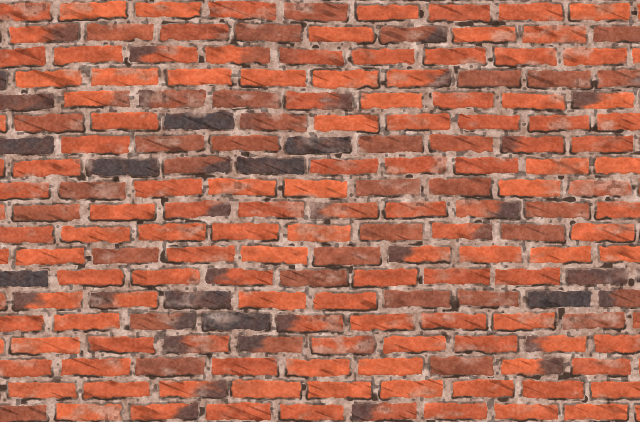
Write a Shadertoy shader that draws this texture.

```glsl
float hash(vec2 p) {
    return fract(sin(dot(p, vec2(127.1, 311.7))) * 43758.5453);
}

float noise(vec2 p) {
    vec2 i = floor(p), f = fract(p);
    f = f * f * (3.0 - 2.0 * f);
    return mix(mix(hash(i), hash(i + vec2(1, 0)), f.x),
               mix(hash(i + vec2(0, 1)), hash(i + vec2(1, 1)), f.x), f.y);
}

float fbm(vec2 p) {
    float sum = 0.0, amp = 0.533;
    for (int i = 0; i < 4; i++) {
        sum += amp * noise(p);
        p = mat2(1.6, 1.2, -1.2, 1.6) * p + 7.3;
        amp *= 0.5;
    }
    return sum;
}

float roundBox(vec2 p, vec2 halfSize, float radius) {
    vec2 e = abs(p) - halfSize + radius;
    return length(max(e, 0.0)) + min(max(e.x, e.y), 0.0) - radius;
}

vec3 mortarColor(vec2 p, float grain) {
    vec3 c = mix(vec3(0.60, 0.45, 0.38), vec3(0.92, 0.80, 0.74), fbm(p * 2.3));
    float pits = smoothstep(0.66, 0.85, noise(p * 5.0 + 31.0));
    return c * (1.0 - 0.35 * pits) + 0.22 * (grain - 0.5);
}

vec3 brickColor(vec2 p, vec2 q, vec2 id, float grain, float height) {
    // Fired clay, from bright orange to dull brown
    vec3 c = mix(vec3(0.74, 0.36, 0.25), vec3(0.87, 0.43, 0.28), hash(id + 3.1));
    float dull = smoothstep(0.65, 0.95, hash(id + 8.7));
    c = mix(c, vec3(0.57, 0.35, 0.28), 0.8 * dull);
    c *= 0.80 + 0.40 * fbm(p * vec2(1.5, 3.0) + 12.0);

    // Burnt slate-grey bricks and slanted smears from one end
    float burn = hash(id + 15.3) + 0.08 * (height - 0.5);
    float side = sign(hash(id + 21.9) - 0.5);
    float smear = side * (q.x + 0.8 * q.y) + 1.8 * (fbm(p * vec2(0.9, 2.2)) - 0.5);
    float soot = smoothstep(0.2, 0.9, smear) * smoothstep(0.62, 0.78, burn);
    soot = max(0.75 * soot, smoothstep(0.89, 0.93, burn) * (0.65 + 0.5 * fbm(p * 2.0)));
    c = mix(c, vec3(0.31, 0.28, 0.28), min(soot, 0.95));

    // Scratches and grain
    vec2 s = vec2(dot(p, vec2(0.4, 1.0)) * 6.0, dot(p, vec2(1.0, -0.4)) * 0.7);
    c *= 1.0 - 0.25 * smoothstep(0.74, 0.92, noise(s + 50.0 * hash(id)));
    return c + 0.13 * (grain - 0.5);
}

void mainImage(out vec4 fragColor, in vec2 fragCoord) {
    vec2 uv = fragCoord / iResolution.xy;
    vec2 p = 19.0 * fragCoord / iResolution.y;
    float px = 19.0 / iResolution.y;

    // Nineteen courses, columns narrowing to the right
    float y = 19.0 * (1.0 - uv.y) + 0.22 * (noise(p * 0.2) - 0.5);
    float row = floor(y);
    float x = 8.3 * uv.x + 0.5 * uv.x * uv.x - mix(0.70, 0.11, mod(row, 2.0));
    x += 0.14 * (hash(vec2(row, 4.0)) - 0.5);
    vec2 id = vec2(floor(x), row);
    vec2 q = (fract(vec2(x, y)) - 0.5) * vec2(3.25, 1.0);
    q.y += 0.05 * (hash(id + 5.5) - 0.5) * q.x;

    // Ragged brick outline
    vec2 halfSize = vec2(1.50 - 0.12 * hash(id + 1.7), 0.385 - 0.05 * hash(id + 2.3));
    float d = roundBox(q, halfSize, 0.07) + 0.20 * (fbm(p * 2.6) - 0.5);
    float brick = smoothstep(0.5, -0.5, d / max(px, 0.03));

    float grain = 0.6 * noise(p * 9.0) + 0.4 * noise(p * 17.0);
    vec3 mortar = mortarColor(p, grain);
    vec3 clay = brickColor(p, q, id, grain, uv.y);

    // Mortar dust spread over the faces
    float dust = smoothstep(0.55, 0.78, fbm(p * vec2(0.8, 1.5) + 40.0));
    clay = mix(clay, mortar, 0.6 * dust);
    clay *= 1.0 + 0.10 * smoothstep(-0.12, 0.0, d) * sign(-q.y);

    // Broken shadow line around the bricks, deepest below
    float gap = smoothstep(0.09, 0.01, abs(d - 0.04));
    gap *= smoothstep(0.36, 0.62, fbm(p * 1.4 + 9.0)) * mix(0.45, 0.9, smoothstep(-0.2, 0.3, q.y));
    vec3 color = mix(mortar, clay, brick);
    color = mix(color, vec3(0.22, 0.16, 0.13), gap);

    // Rare deep holes in the joints
    float hole = smoothstep(0.80, 0.88, noise(p * 1.9 + 70.0)) * smoothstep(0.02, 0.10, d);
    color = mix(color, vec3(0.20, 0.14, 0.11), 0.8 * hole);
    fragColor = vec4(clamp(color, 0.0, 1.0), 1.0);
}
```
